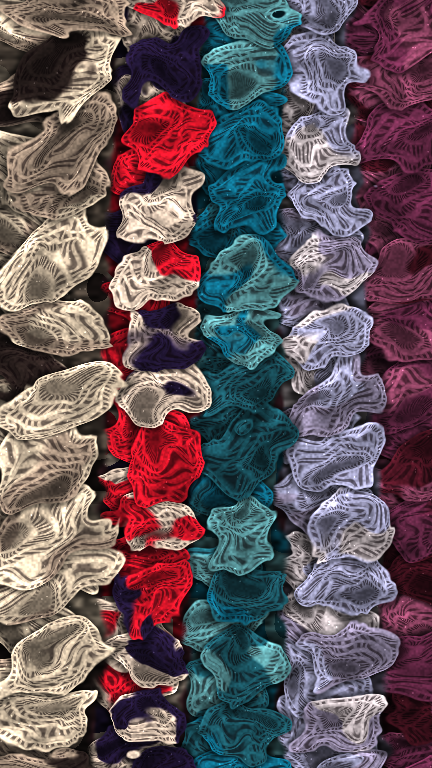
Give the GLSL for this texture, as a Shadertoy shader.

```glsl
// Three yarn shades for each of the five scarves
const vec3 YARN[15] = vec3[15](
    vec3(.95, .86, .74), vec3(.68, .59, .51), vec3(.17, .13, .12),
    vec3(.95, .10, .18), vec3(.95, .85, .76), vec3(.13, .09, .21),
    vec3(.06, .42, .53), vec3(.37, .62, .64), vec3(.11, .34, .39),
    vec3(.68, .68, .82), vec3(.83, .78, .79), vec3(.58, .54, .65),
    vec3(.42, .17, .29), vec3(.29, .08, .13), vec3(.58, .28, .40));

float hash(vec2 p) {
    vec3 q = fract(p.xyx * .1031);
    q += dot(q, q.yzx + 33.33);
    return fract((q.x + q.y) * q.z);
}

float noise(vec2 p) {
    vec2 i = floor(p), f = fract(p);
    f = f * f * (3. - 2. * f);
    return mix(mix(hash(i), hash(i + vec2(1, 0)), f.x),
               mix(hash(i + vec2(0, 1)), hash(i + vec2(1, 1)), f.x), f.y);
}

vec3 yarnShade(int scarf, float pick) {
    int shade = pick < .47 ? 0 : pick < .72 ? 1 : 2;
    return YARN[scarf * 3 + shade];
}

// Scarf axis in x and half width in y; the scarves lean apart with height
vec2 scarfAxis(int scarf, float y) {
    float t = y / 1.78;
    vec2 axis = scarf == 0 ? vec2(mix(.07, .12, t), .16)
              : scarf == 1 ? vec2(mix(.315, .37, t), .112)
              : scarf == 2 ? vec2(mix(.535, .55, t), .115)
              : scarf == 3 ? vec2(mix(.785, .715, t), mix(.128, .1, t))
                           : vec2(mix(.98, .91, t), .15);
    axis.x += .025 * (noise(vec2(y * 4., float(scarf) * 9.)) - .5);
    return axis;
}

// Dim mesh behind the ruffles
void paintBacking(inout vec3 color, vec2 p, int scarf) {
    vec2 axis = scarfAxis(scarf, p.y);
    float offset = abs(p.x - axis.x) + .04 * (noise(p * 25.) - .5);
    float cover = 1. - smoothstep(axis.y * .85, axis.y, offset);
    vec3 yarn = yarnShade(scarf, noise(p * 9. + float(scarf) * 31.));
    color = mix(color, yarn * (.2 + .4 * noise(p * vec2(50., 90.))), cover);
}

// Paints one crumpled lace fan over the colour below
void paintRuffle(inout vec3 color, vec2 p, int scarf, float row) {
    vec2 seed = vec2(row + 40., float(scarf) * 17. + 3.);
    float h1 = hash(seed), h2 = hash(seed + 71.3), h3 = hash(seed + 137.7);
    float y = (row + .5 + .6 * (h1 - .5)) * .075;
    vec2 axis = scarfAxis(scarf, y);
    float side = mod(row, 2.) * 2. - 1.;
    vec2 q = p - vec2(axis.x + side * axis.y * .2, y);
    if (dot(q, q) > .06) return;

    // Local frame, tilted and crumpled
    float tilt = side * (h2 * 1.1 - .3);
    q = mat2(cos(tilt), -sin(tilt), sin(tilt), cos(tilt)) * q;
    q /= vec2(axis.y * mix(.82, .98, h3), mix(.062, .09, h2));
    vec2 s = seed * 3.7;
    q += .75 * (vec2(noise(q * 1.6 + s), noise(q * 1.6 + s + 50.)) - .5);
    q += .12 * (vec2(noise(q * 5. + s), noise(q * 5. + s + 20.)) - .5);
    float d = length(q), around = atan(q.y, q.x);
    float soft = 1.5 / (iResolution.x * .075);
    float cover = 1. - smoothstep(1. - soft, 1., d);

    // Contact shadow
    color *= 1. - .5 * (1. - smoothstep(.97, 1.25, d));
    if (cover <= 0.) return;

    // Swirling threads leave an off-centre gather, crossed by curved rows
    vec2 v = q + vec2(.8 * (h3 - .5), .4 * (h1 > .5 ? 1. : -1.));
    float reach = length(v), fan = atan(v.x, v.y);
    float bend = 4. * noise(q * 2.5 + s);
    float swirl = fan + side * reach * 1.1;
    float spokes = smoothstep(-.8, .8, sin(swirl * 30. + bend));
    float rows = smoothstep(-.6, .9, sin(reach * 27. + bend * 2.));
    float lace = mix(.55, max(spokes * .75, rows), smoothstep(.1, .35, reach));

    // Ladder-stitched border closed by a cord
    float rim = smoothstep(.74, .8, d);
    float ladder = smoothstep(-.7, .7, sin(around * 46. + bend));
    float cord = smoothstep(.88, .94, d) + 1. - smoothstep(.03, .07, abs(d - .78));
    lace = mix(lace, max(ladder * .8, min(cord, 1.)), rim);

    // Yarn dye changes along the ribbon
    float blend = smoothstep(.52, .62, noise(q * 1.3 + s + 90.));
    vec3 yarn = mix(yarnShade(scarf, hash(seed + 301.)),
                    yarnShade(scarf, hash(seed + 211.)), blend);
    yarn *= .84 + .32 * noise(q * 3. + s);

    // Folds, depth and fibre grain
    float crease = noise(q * vec2(2., 3.) + s + 7.);
    float fold = .68 + .5 * crease;
    fold *= mix(.6, 1., smoothstep(.05, .6, reach));
    fold *= 1. + .1 * rim + .12 * q.y;
    float grain = .84 + .32 * noise(p * 200.);
    vec3 gap = yarn * .42 + vec3(.03, .012, .018);
    vec3 cloth = mix(gap, yarn * 1.06, lace) * fold * grain;
    color = mix(color, cloth, cover);
}

void mainImage(out vec4 fragColor, in vec2 fragCoord) {
    vec2 p = fragCoord / iResolution.x;
    vec3 color = vec3(.16, .08, .10) * (.6 + .8 * noise(p * 60.));
    float base = 2. * floor(p.y / .15);

    // Even rows lie beneath odd rows in every scarf
    for (int scarf = 4; scarf >= 0; scarf--) {
        paintBacking(color, p, scarf);
        for (int n = 0; n < 6; n++)
            paintRuffle(color, p, scarf, base + float(2 * (n % 3) - 2 + n / 3));
    }

    // Tinsel glints
    vec2 cell = floor(p * 170.);
    float glint = step(.988, hash(cell + 5.)) * (1. - smoothstep(.15, .45, length(fract(p * 170.) - .5)));
    color += glint * .35 * (.3 + color);
    fragColor = vec4(clamp(color, 0., 1.), 1.);
}
```
